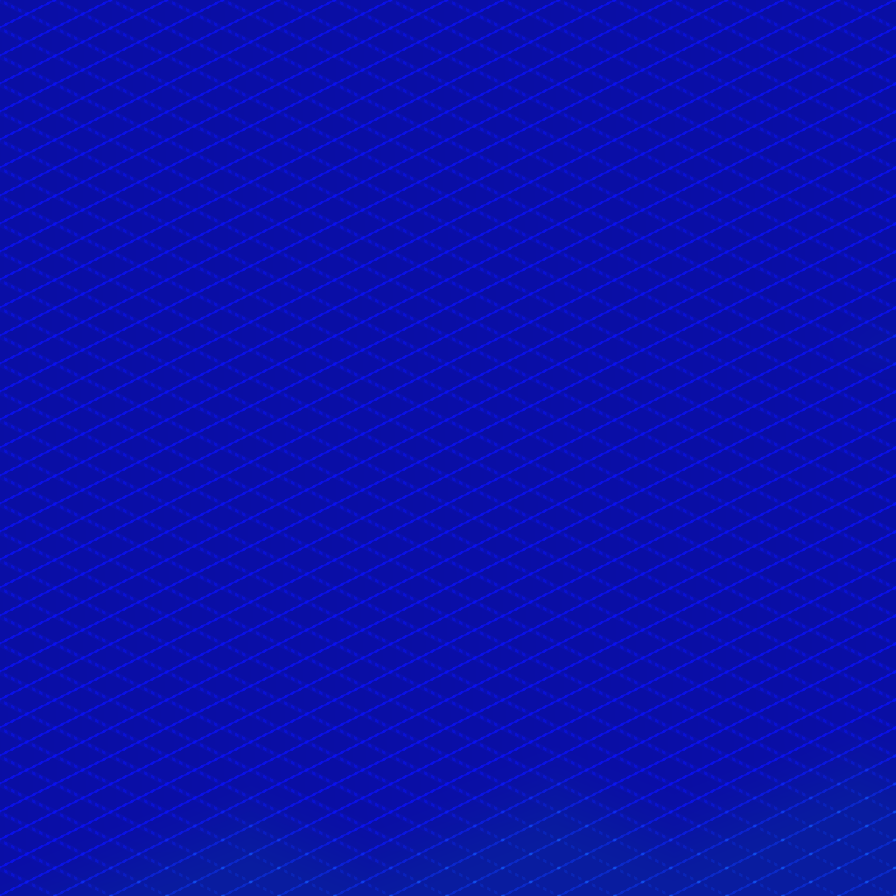
A Shadertoy shader for this pattern:

```glsl
// A deep blue lattice of flat diamonds: beaded lines rise to the right,
// dotted broken bands fall to the right, and teal hills glow at the base.
// Both line families come from skewed cell coordinates wrapped with fract.
#define CELLS vec2(16.0, 32.0)
#define SHIFT vec2(0.0013, 0.0)
#define RISE_HALF 0.0009
#define BEAD_SWELL 0.0008
#define BAND_HALF 0.0031
#define DOT_HALF 0.0017
#define BEADS 8.0
#define BASE vec3(0.038, 0.056, 0.648)
#define BAND vec3(0.040, 0.060, 0.690)
#define DOTS vec3(0.040, 0.068, 0.830)
#define BRIGHT vec3(0.040, 0.062, 0.915)
#define TEAL vec3(0.036, 0.110, 0.622)

float hash(vec2 p) {
    vec3 q = fract(p.xyx * vec3(0.1031, 0.103, 0.0973));
    q += dot(q, q.yzx + 33.33);
    return fract((q.x + q.y) * q.z);
}

// Vertical distance to the nearest lattice line, in canvas units
float lineDistance(float c) {
    return abs(fract(c + 0.5) - 0.5) / CELLS.y;
}

float stroke(float d, float halfWidth, float blur) {
    return 1.0 - smoothstep(halfWidth - blur, halfWidth + blur, d);
}

// Soft triangular hills along the base, plus a faint patch at the right
float glow(vec2 p) {
    float g = 0.0;
    for (int i = 0; i < 3; i++) {
        float k = float(i);
        float top = 0.135 + 0.03 * k - 0.40 * abs(p.x - 0.28 - 0.34 * k);
        g = max(g, smoothstep(-0.01, 0.11, top - p.y));
    }
    float patchDistance = length((p - vec2(0.99, 0.615)) * vec2(1.0, 1.6));
    return max(g, 0.3 * (1.0 - smoothstep(0.0, 0.07, patchDistance)));
}

void mainImage(out vec4 fragColor, in vec2 fragCoord) {
    vec2 p = fragCoord / iResolution.xy;
    float blur = 0.36 / iResolution.y;

    // Skewed coordinates: each is an integer on its own line family
    vec2 cell = (p + SHIFT) * CELLS;
    vec2 skew = vec2(cell.y - cell.x, cell.y + cell.x);
    vec2 local = fract(skew);
    float rise = lineDistance(skew.x);
    float fall = lineDistance(skew.y);
    float bead = 0.5 + 0.5 * cos(6.28318 * BEADS * cell.x);

    // Diamond fill with a slight slope and tone change
    float tone = 0.01 * (hash(floor(skew)) - 0.5);
    tone += 0.008 * (local.y - local.x);
    vec3 color = BASE + vec3(0.0, 0.0, tone);

    // Falling band and its dots, strongest midway between crossings
    float middle = smoothstep(0.02, 0.25, 0.5 - abs(local.x - 0.5));
    float band = stroke(fall, BAND_HALF, blur) * mix(0.6, 1.0, middle);
    float dots = stroke(fall, DOT_HALF, blur) * smoothstep(0.3, 0.8, bead);
    dots *= mix(0.4, 1.0, middle);
    color = mix(color, BAND, band);
    color = mix(color, DOTS, dots);

    // Rising line swells into beads; crossings are brightest
    float line = stroke(rise, RISE_HALF + BEAD_SWELL * bead, blur);
    line *= mix(0.78, 1.0, bead);
    float crossing = line * stroke(fall, 0.0016, blur);
    color = mix(color, BRIGHT, line);
    color.b += 0.03 * crossing;

    // Teal tint, with lighter lines and crossings inside it
    float tint = glow(p);
    vec3 teal = TEAL + vec3(0.0, 0.035, 0.09) * dots;
    teal += vec3(0.005, 0.05, 0.17) * line + vec3(0.02, 0.13, 0.08) * crossing;
    color = mix(color, teal, tint);

    fragColor = vec4(color, 1.0);
}
```
